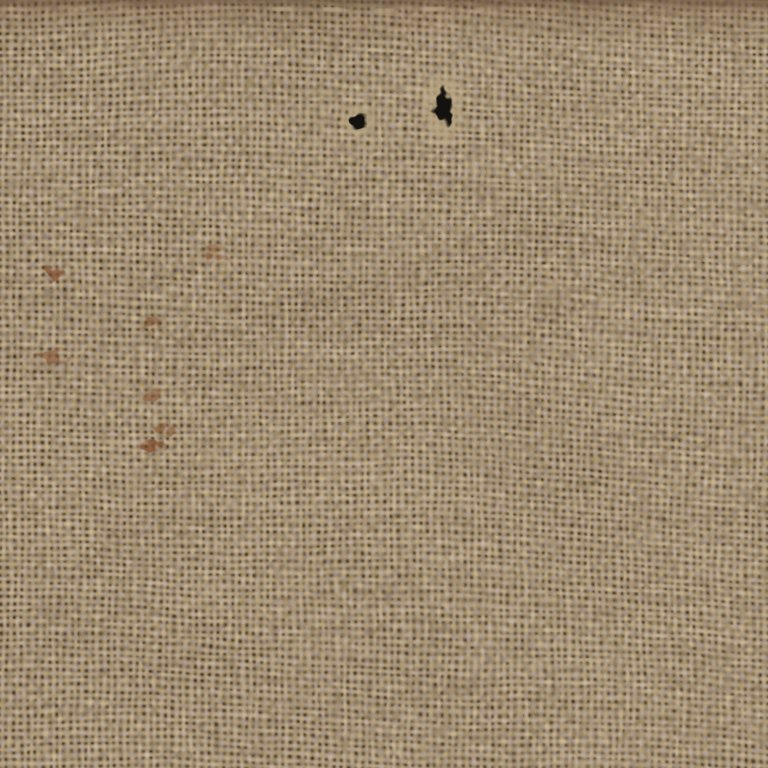
A WebGL 2 fragment shader for this texture:

```glsl
#version 300 es
precision highp float;
// Worn plain-weave linen: two sets of cosine threads with dark gaps at their corners,
// made uneven by gradient noise, then lightly streaked, smudged, rust-stained and torn,
// with a darker hem along the top edge.

uniform vec2 u_resolution;
out vec4 fragColor;

const float PI = 3.14159265;
const float THREADS = 106.0;        // threads across the canvas
const float GAP_DEPTH = 0.165;
const float GROOVE_DEPTH = 0.056;
const float THREAD_JITTER = 0.0030;
const float SLUB_AMOUNT = 0.075;
const float GRAIN_AMOUNT = 0.13;
const float STREAK_AMOUNT = 0.026;
const int RUST_SPOTS = 7;
const int SMUDGES = 9;
const int TEARS = 2;
const vec3 LINEN = vec3(0.711, 0.635, 0.532);
const vec3 SHADOW_TINT = vec3(1.0, 0.98, 0.93);
const vec3 GOLD_SHIFT = vec3(0.010, 0.000, -0.034);
const vec3 GREY_SHIFT = vec3(-0.008, 0.003, 0.026);
const vec3 RUST = vec3(0.47, 0.25, 0.12);
const vec3 SOIL = vec3(0.38, 0.32, 0.23);
const vec3 HEM = vec3(0.45, 0.35, 0.25);
const vec3 FRAY = vec3(0.72, 0.65, 0.51);
const vec3 HOLE = vec3(0.08, 0.07, 0.06);

vec2 hash2(vec2 p) {
  vec3 q = fract(p.xyx * vec3(0.1031, 0.1030, 0.0973));
  q += dot(q, q.yzx + 33.33);
  return fract((q.xx + q.yz) * q.zy);
}

vec2 gradientAt(vec2 cell) {
  float angle = 2.0 * PI * hash2(cell).x;
  return vec2(cos(angle), sin(angle));
}

// Gradient noise, roughly -0.7 to 0.7
float noise(vec2 p) {
  vec2 i = floor(p), f = p - i;
  vec2 w = f * f * f * (f * (f * 6.0 - 15.0) + 10.0);
  float a = dot(gradientAt(i), f);
  float b = dot(gradientAt(i + vec2(1, 0)), f - vec2(1, 0));
  float c = dot(gradientAt(i + vec2(0, 1)), f - vec2(0, 1));
  float d = dot(gradientAt(i + vec2(1, 1)), f - vec2(1, 1));
  return mix(mix(a, b, w.x), mix(c, d, w.x), w.y);
}

// Soft round falloff, 1 at the centre
float blob(vec2 offset, vec2 size) {
  vec2 q = offset / size;
  return exp(-dot(q, q));
}

// Thread coordinates with sagging rows and uneven spacing
vec2 weaveCoords(vec2 p) {
  vec2 bend = vec2(0.007 * noise(p * 3.0 + 7.0), 0.014 * noise(p * 2.6 + 21.0));
  bend.y += 0.030 * p.x * p.x;
  vec2 wobble = vec2(noise(p * vec2(55.0, 14.0)), noise(p * vec2(14.0, 55.0) + 50.0));
  return (p + bend + THREAD_JITTER * wobble) * THREADS;
}

vec3 weave(vec2 p) {
  vec2 t = weaveCoords(p);
  vec2 between = 0.5 + 0.5 * cos(2.0 * PI * t);
  vec2 id = floor(t);
  vec2 corner = floor(t + 0.5);

  // Gaps open more towards the left and differ from corner to corner
  float slubX = noise(vec2(id.x * 7.31, t.y * 0.28));
  float slubY = noise(vec2(t.x * 0.22, id.y * 5.77 + 90.0));
  float open = 1.15 - 0.28 * p.x + 0.45 * noise(p * vec2(6.0, 11.0) + 3.0);
  open += 0.7 * (slubX + slubY) + 1.1 * (hash2(corner).y - 0.5);
  float gap = pow(between.x * between.y, 1.4) * clamp(open, 0.1, 1.9);
  float shade = GAP_DEPTH * gap + GROOVE_DEPTH * (between.x + between.y);

  // Alternating crossings show golden warp or greyish weft
  float over = 0.5 + 0.5 * sin(PI * t.x) * sin(PI * t.y);
  vec3 col = LINEN + mix(GREY_SHIFT, GOLD_SHIFT, over);
  shade -= SLUB_AMOUNT * mix(slubY, slubX, over);

  // Fibre grain in brightness and in warmth
  shade -= GRAIN_AMOUNT * noise(t * 1.15 + 12.0);
  col.b -= 0.05 * noise(t * 0.8 + 70.0);
  return col - shade * SHADOW_TINT;
}

void main() {
  vec2 p = gl_FragCoord.xy / u_resolution;
  vec3 col = weave(p);
  float fine = noise(p * 105.0 + 31.0);
  float rough = noise(p * 42.0 + 8.0);

  // Horizontal streaks and broad discolouration
  float streak = noise(p * vec2(6.0, 36.0)) + noise(p * vec2(20.0, 75.0) + 40.0);
  col += STREAK_AMOUNT * (streak + 0.6 * rough);
  col += 0.022 * noise(p * 4.0 + 60.0) * vec3(1.0, 0.95, 0.8);

  // Faint soil smudges
  for (int i = 0; i < SMUDGES; i++) {
    vec2 r = hash2(vec2(float(i) + 4.0, 17.0));
    vec2 size = vec2(0.018 + 0.026 * r.y, 0.007 + 0.009 * r.x);
    float mask = blob(p - r, size) * smoothstep(-0.2, 0.4, 0.5 * rough + fine);
    col = mix(col, SOIL, 0.30 * mask);
  }

  // Crumbly rust spots, scattered down the left side
  for (int i = 0; i < RUST_SPOTS; i++) {
    vec2 r = hash2(vec2(float(i) + 31.0, 5.0));
    vec2 centre = vec2(0.06 + 0.22 * r.x, 0.38 + 0.32 * (float(i) + r.y) / float(RUST_SPOTS));
    float mask = blob(p - centre, vec2(0.020, 0.011)) + 0.9 * fine + 0.2 * rough;
    mask *= smoothstep(0.1, 0.4, blob(p - centre, vec2(0.024, 0.014)));
    col = mix(col, RUST, (0.3 + 0.4 * r.y) * smoothstep(0.45, 0.95, mask));
  }

  // Hem: dark fold, browner shoulder and a broken line of pale stitches
  float fold = p.y + 0.006 * noise(vec2(p.x * 9.0, 2.0));
  col = mix(col, HEM, 0.25 * smoothstep(0.93, 0.985, fold));
  col = mix(col, HEM * 0.8, 0.45 * smoothstep(0.985, 0.999, fold));
  float dash = smoothstep(0.22, 0.16, abs(fract(p.x * 15.0) - 0.5));
  dash *= smoothstep(-0.1, 0.1, noise(vec2(p.x * 6.0, 77.3)));
  col = mix(col, FRAY, 0.6 * dash * smoothstep(0.004, 0.001, abs(fold - 0.988)));

  // Tears with pale frayed rims
  for (int i = 0; i < TEARS; i++) {
    float k = float(i);
    vec2 offset = p - vec2(0.467 + 0.110 * k, 0.842 + 0.018 * k);
    vec2 size = mix(vec2(0.010, 0.010), vec2(0.013, 0.022), k);
    float edge = length(offset / size) + 0.6 * fine + 0.4 * rough;
    col = mix(col, FRAY, 0.7 * smoothstep(2.4, 1.3, edge));
    col = mix(col, HOLE, smoothstep(1.15, 0.75, edge));
  }

  fragColor = vec4(clamp(col, 0.0, 1.0), 1.0);
}
```
